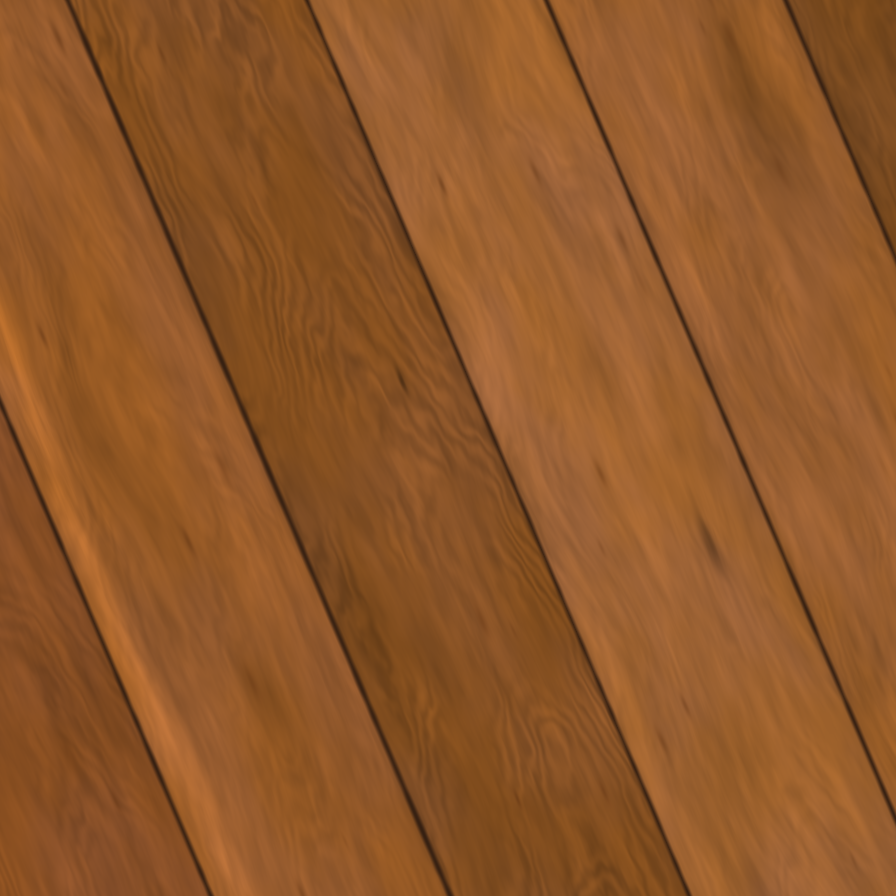
Reproduce this texture procedurally as a WebGL 2 fragment shader.

```glsl
#version 300 es
precision highp float;
// Diagonal hardwood planks with cathedral grain, dark flecks and narrow seams.
uniform vec2 u_resolution;
out vec4 fragColor;

// Layout, in canvas units
const vec2 ACROSS = vec2(0.9197, 0.3927);    // unit vector across the planks
const vec2 ALONG = vec2(0.3927, -0.9197);    // unit vector down the planks
const float PITCH = 0.2456;                  // plank width
const float OFFSET = 0.0694;                 // first seam, from the top left corner
const float SEAM_HALF = 0.0025;
const float SEAM_BLUR = 0.0022;
const float SHADOW_REACH = 0.005;

// Grain
const float RING_RATE = 12.0;
const float RING_SLOPE = 6.0;
const float RING_ROUND = 0.026;
const float ARCH_CENTRE = 0.63;
const float FLECK_CELL = 0.23;
const float STREAK_STRETCH = 5.0;

// Colours
const vec3 SEAM_COLOR = vec3(0.21, 0.125, 0.07);
const vec3 FLECK_COLOR = vec3(0.36, 0.19, 0.07);
const vec3 ROSE_TINT = vec3(1.0, 1.01, 1.14);
const vec3 AMBER_TINT = vec3(1.0, 0.985, 0.85);

// Per-plank variation, left to right
const int PLANKS = 6;
const vec3 TONE[PLANKS] = vec3[](
  vec3(0.525, 0.305, 0.145), vec3(0.585, 0.352, 0.162), vec3(0.515, 0.31, 0.135),
  vec3(0.62, 0.388, 0.20), vec3(0.60, 0.37, 0.18), vec3(0.47, 0.285, 0.115));
const float ARCHING[PLANKS] = float[](0.55, 0.35, 1.0, 0.35, 0.4, 0.7);
const float SHEEN[PLANKS] = float[](0.0, 0.2, -0.06, 0.02, 0.04, 0.0);
// Streak: position across, position along, half width, depth
const vec4 STREAK[PLANKS] = vec4[](
  vec4(0.3, 0.9, 0.05, 0.06), vec4(0.55, 0.75, 0.16, 0.06),
  vec4(0.72, 0.568, 0.014, 0.45), vec4(0.72, 0.869, 0.03, 0.38),
  vec4(0.68, 0.45, 0.10, 0.24), vec4(0.4, 0.4, 0.1, 0.08));

float hash(vec2 p) {
  vec3 q = fract(vec3(p.xyx) * 0.1031);
  q += dot(q, q.yzx + 33.33);
  return fract((q.x + q.y) * q.z);
}

// Value noise in -1..1
float noise(vec2 p) {
  vec2 i = floor(p), f = fract(p);
  f = f * f * (3.0 - 2.0 * f);
  float low = mix(hash(i), hash(i + vec2(1, 0)), f.x);
  float high = mix(hash(i + vec2(0, 1)), hash(i + vec2(1, 1)), f.x);
  return 2.0 * mix(low, high, f.y) - 1.0;
}

float fbm(vec2 p) {
  float sum = 0.0, gain = 0.55;
  for (int i = 0; i < 4; i++) {
    sum += gain * noise(p);
    p = p * 2.03 + 17.3;
    gain *= 0.5;
  }
  return sum;
}

// Growth rings cut into nested arches that run out into straight grain
float archRings(vec2 p, vec2 seed) {
  float side = p.x - ARCH_CENTRE * PITCH + 0.022 * noise(p * vec2(6.0, 5.0) + seed);
  float arch = RING_SLOPE * (sqrt(side * side + RING_ROUND * RING_ROUND) - RING_ROUND);
  float phase = RING_RATE * (p.y - arch) + 2.2 * fbm(p * vec2(24.0, 8.0) + seed);
  float breaks = smoothstep(-0.7, 0.6, noise(p * vec2(34.0, 11.0) + seed));
  return sin(6.2832 * phase) * breaks;
}

// Small dark pores scattered along a plank, a few per cell
float flecks(vec2 p, float plank) {
  float cell = floor(p.y / FLECK_CELL), cover = 0.0;
  for (int i = 0; i < 3; i++) {
    vec2 key = vec2(cell + 40.0, plank * 7.0 + float(i) + 60.0);
    vec2 centre = vec2(mix(0.15, 0.9, hash(key)) * PITCH,
                       (cell + mix(0.2, 0.8, hash(key + 9.1))) * FLECK_CELL);
    float size = mix(0.002, 0.0045, hash(key + 3.7));
    vec2 d = (p - centre) / (size * vec2(1.0, 5.0));
    cover = max(cover, exp(-dot(d, d)) * hash(key + 5.3));
  }
  return cover;
}

void main() {
  vec2 uv = gl_FragCoord.xy / u_resolution;
  vec2 fromTop = uv - vec2(0.0, 1.0);
  vec2 board = vec2(dot(fromTop, ACROSS) - OFFSET, dot(fromTop, ALONG));
  float plank = floor(board.x / PITCH);
  float t = board.x / PITCH - plank;
  int k = int(clamp(plank + 2.0, 0.0, float(PLANKS - 1)));
  vec2 p = vec2(t * PITCH, board.y);
  vec2 seed = vec2(plank * 13.7 + 50.0, plank * 5.3 + 80.0);

  // Fibres, rings and broad blotches
  vec2 bent = p + vec2(0.014 * noise(p * vec2(9.0, 5.0) + seed), 0.0);
  float fibre = fbm(bent * vec2(80.0, 9.0) + seed);
  float pores = noise(bent * vec2(210.0, 34.0) + seed);
  float blotch = fbm(bent * vec2(18.0, 6.0) + seed);
  float rings = archRings(p, seed) * ARCHING[k];
  float shade = 1.0 + 0.11 * fibre + 0.03 * pores + 0.08 * blotch + 0.07 * rings;

  // Pale edge and dark heartwood streak
  float edge = (t - 0.1 - 0.05 * blotch) / 0.075;
  shade += SHEEN[k] * exp(-edge * edge) * (0.9 + 0.4 * fibre);
  vec4 s = STREAK[k];
  vec2 d = vec2(t - s.x + 0.02 * fibre, (board.y - s.y) / (STREAK_STRETCH * PITCH)) / s.z;
  shade -= s.w * exp(-dot(d, d)) * (0.85 + 0.4 * fibre);

  float warmth = smoothstep(-0.6, 0.6, fbm(p * vec2(13.0, 6.0) + seed + 31.0));
  vec3 color = TONE[k] * shade * mix(AMBER_TINT, ROSE_TINT, warmth);
  color = mix(color, FLECK_COLOR, 0.45 * flecks(p, plank));

  // Soft seams that vary in width and depth
  float seam = floor(t + 0.5) + plank;
  float wear = noise(vec2(board.y * 60.0, seam + 20.0));
  float halfWidth = SEAM_HALF * mix(0.75, 1.1, hash(vec2(seam + 20.0, 4.0))) + 0.0003 * wear;
  float gap = (0.5 - abs(t - 0.5)) * PITCH;
  float blur = SEAM_BLUR + 0.5 / u_resolution.y;
  color *= 1.0 - 0.15 * exp(-gap / SHADOW_REACH);
  float cover = 1.0 - smoothstep(halfWidth - blur, halfWidth + blur, gap);
  color = mix(color, SEAM_COLOR, cover * (0.93 + 0.07 * wear));
  fragColor = vec4(color, 1.0);
}
```
